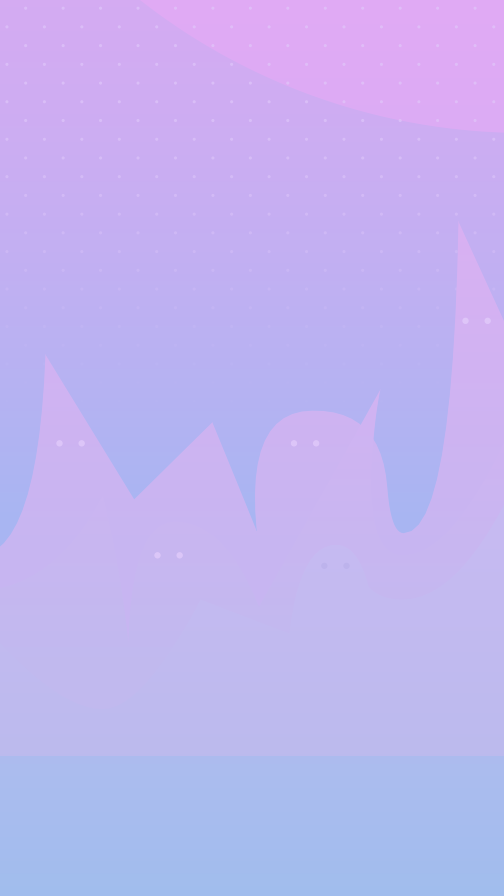
Write a Shadertoy shader that draws this background.

```glsl
// A pastel dusk: a huge pink moon, a fading dot lattice, three layers of
// sleepy peak-shaped creatures and a flat sea. Each layer is a chain of
// quadratic curves, filled by counting the crossings above the point.

const vec2 CANVAS = vec2(4.32, 7.68);      // design units, origin lower left
const int CURVES = 9;                      // curves per ridge
const int STEPS = 12;                      // straight pieces per curve
const float SEA_LEVEL = 1.20;
const vec2 MOON_CENTER = vec2(4.50, 11.886);
const float MOON_RADIUS = 5.346;
const float DOT_PITCH = 0.321;
const vec2 DOT_ORIGIN = vec2(0.22, 7.61);
const float DOT_RADIUS = 0.013;
const float EYE_RADIUS = 0.027;
const float EYE_GAP = 0.19;

const vec3 SKY_TOP = vec3(0.83, 0.67, 0.95);
const vec3 SKY_LOW = vec3(0.66, 0.71, 0.95);
const vec3 MOON_TOP = vec3(0.88, 0.665, 0.955);
const vec3 MOON_LOW = vec3(0.86, 0.67, 0.955);
const vec3 BACK_TOP = vec3(0.85, 0.69, 0.95);
const vec3 BACK_LOW = vec3(0.78, 0.71, 0.945);
const vec3 MID_TOP = vec3(0.82, 0.70, 0.95);
const vec3 MID_LOW = vec3(0.755, 0.725, 0.935);
const vec3 FRONT_TOP = vec3(0.775, 0.73, 0.945);
const vec3 FRONT_LOW = vec3(0.735, 0.73, 0.93);
const vec3 SEA_TOP = vec3(0.675, 0.735, 0.935);
const vec3 SEA_LOW = vec3(0.63, 0.74, 0.93);
const vec3 GLINT = vec3(0.88, 0.79, 0.98);
const vec3 DIM_EYE = vec3(0.735, 0.695, 0.92);

// Ridge lines from left to right: start, then control and end per curve
const vec2 BACK[19] = vec2[19](
    vec2(-0.10, 2.93), vec2(0.33, 3.10), vec2(0.39, 4.64), vec2(0.77, 4.02),
    vec2(1.15, 3.40), vec2(1.485, 3.73), vec2(1.82, 4.06), vec2(2.01, 3.60),
    vec2(2.20, 3.13), vec2(2.10, 4.16), vec2(2.68, 4.16), vec2(3.27, 4.17),
    vec2(3.32, 3.50), vec2(3.35, 3.11), vec2(3.46, 3.11), vec2(3.88, 3.11),
    vec2(3.93, 5.78), vec2(4.175, 5.245), vec2(4.42, 4.71));
const vec2 MIDDLE[19] = vec2[19](
    vec2(-0.10, 2.62), vec2(0.50, 2.70), vec2(0.88, 3.43), vec2(1.02, 2.90),
    vec2(1.10, 2.18), vec2(1.13, 3.21), vec2(1.50, 3.21), vec2(1.93, 3.21),
    vec2(2.22, 2.48), vec2(2.74, 3.41), vec2(3.26, 4.34), vec2(3.20, 4.05),
    vec2(3.18, 3.58), vec2(3.18, 2.92), vec2(3.45, 2.92), vec2(3.90, 2.92),
    vec2(4.42, 4.10), vec2(4.60, 4.30), vec2(4.80, 4.50));
const vec2 FRONT[19] = vec2[19](
    vec2(-0.10, 2.28), vec2(0.50, 1.60), vec2(0.88, 1.60), vec2(1.22, 1.60),
    vec2(1.72, 2.54), vec2(2.10, 2.395), vec2(2.48, 2.25), vec2(2.57, 3.01),
    vec2(2.88, 3.01), vec2(3.07, 3.01), vec2(3.16, 2.65), vec2(3.26, 2.54),
    vec2(3.45, 2.54), vec2(3.94, 2.54), vec2(4.42, 3.55), vec2(4.60, 3.70),
    vec2(4.80, 3.90), vec2(5.00, 4.10), vec2(5.20, 4.30));

// Left eye of each creature; the last one is in the front layer
const vec2 EYES[5] = vec2[5](vec2(0.51, 3.88), vec2(2.52, 3.88),
    vec2(3.99, 4.93), vec2(1.35, 2.92), vec2(2.78, 2.83));

// Coverage of a shape from its signed distance (negative inside)
float cover(float dist, float pixel) {
    return smoothstep(0.6 * pixel, -0.6 * pixel, dist);
}

// Signed distance to the area below a ridge
float ridge(vec2 p, vec2 path[19]) {
    float nearest = 1e3, side = 1.0;
    vec2 a = path[0];
    for (int i = 0; i < CURVES; i++) {
        vec2 start = path[2 * i], control = path[2 * i + 1], end = path[2 * i + 2];
        for (int j = 1; j <= STEPS; j++) {
            float t = float(j) / float(STEPS);
            vec2 b = mix(mix(start, control, t), mix(control, end, t), t);
            vec2 e = b - a, w = p - a;
            vec2 d = w - e * clamp(dot(w, e) / max(dot(e, e), 1e-8), 0.0, 1.0);
            nearest = min(nearest, dot(d, d));
            if ((a.x > p.x) != (b.x > p.x) && w.y < e.y * w.x / e.x) side = -side;
            a = b;
        }
    }
    return side * sqrt(nearest);
}

// Vertical blend between two heights
vec3 shade(vec3 low, vec3 top, float y, float y0, float y1) {
    return mix(low, top, clamp((y - y0) / (y1 - y0), 0.0, 1.0));
}

void mainImage(out vec4 fragColor, in vec2 fragCoord) {
    vec2 p = fragCoord / iResolution.xy * CANVAS;
    float pixel = CANVAS.y / iResolution.y;

    // Sky and moon
    float depth = clamp((CANVAS.y - p.y) / 4.4, 0.0, 1.0);
    vec3 color = mix(SKY_TOP, SKY_LOW, pow(depth, 1.3));
    vec3 moon = shade(MOON_LOW, MOON_TOP, p.y, 6.5, CANVAS.y);
    color = mix(color, moon, cover(length(p - MOON_CENTER) - MOON_RADIUS, pixel));

    // Staggered dots that fade downwards
    vec2 grid = (p - DOT_ORIGIN) / DOT_PITCH;
    float row = floor(2.0 * grid.y + 0.5);
    vec2 cell = vec2(fract(grid.x + 0.5 * row + 0.5) - 0.5, grid.y - 0.5 * row);
    float dots = cover(length(cell) * DOT_PITCH - DOT_RADIUS, pixel);
    color = mix(color, GLINT, 0.6 * dots * smoothstep(4.0, 7.0, p.y));

    // Creature layers, far to near
    color = mix(color, shade(BACK_LOW, BACK_TOP, p.y, 3.0, 5.8), cover(ridge(p, BACK), pixel));
    color = mix(color, shade(MID_LOW, MID_TOP, p.y, 2.0, 4.3), cover(ridge(p, MIDDLE), pixel));
    color = mix(color, shade(FRONT_LOW, FRONT_TOP, p.y, SEA_LEVEL, 3.0), cover(ridge(p, FRONT), pixel));

    // Eyes, mirrored about the middle of each pair
    for (int i = 0; i < 5; i++) {
        vec2 q = p - EYES[i] - vec2(0.5 * EYE_GAP, 0.0);
        float eye = length(vec2(abs(q.x) - 0.5 * EYE_GAP, q.y)) - EYE_RADIUS;
        color = mix(color, i == 4 ? DIM_EYE : GLINT, 0.8 * cover(eye, pixel));
    }

    // Sea
    color = mix(color, shade(SEA_LOW, SEA_TOP, p.y, 0.0, SEA_LEVEL), cover(p.y - SEA_LEVEL, pixel));
    fragColor = vec4(color, 1.0);
}
```
